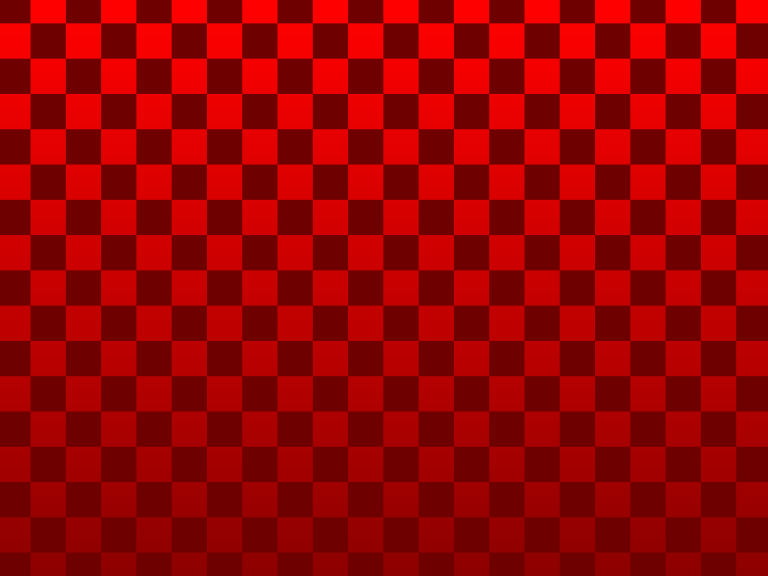
A Shadertoy shader for this pattern:

```glsl
// Red checkerboard: flat dark squares alternating with squares that fade from bright to deep red.

const float CELL = 0.06125;                   // square side, in canvas heights
const vec2 CENTRE_SHIFT = vec2(-0.0011, 0.0); // grid offset from the middle, in canvas heights
const vec2 GRID_PHASE = vec2(0.0, 0.5);       // column edge and row middle meet at the centre
const float EDGE_PIXELS = 1.0;                // width of the smoothed edge

const vec3 DARK_RED = vec3(0.435, 0.0, 0.0);
const vec3 FADE_BOTTOM = vec3(0.553, 0.0, 0.0);
const vec3 FADE_TOP = vec3(1.008, 0.0, 0.0);

// Smoothed square wave of period 2: +1 on even cells, -1 on odd cells
vec2 squareWave(vec2 p, float edgeWidth) {
    vec2 wave = 0.5 - abs(mod(p + 0.5, 2.0) - 1.0);
    // Shift by half a cell so the wave crosses zero on whole numbers
    wave = 0.5 - abs(mod(p - 0.5, 2.0) - 1.0);
    return clamp(-wave * -2.0 / edgeWidth, -1.0, 1.0);
}

// 1 on light squares, 0 on dark ones
float checker(vec2 p, float edgeWidth) {
    vec2 wave = squareWave(p, edgeWidth);
    return 0.5 + 0.5 * wave.x * wave.y;
}

void mainImage(out vec4 fragColor, in vec2 fragCoord) {
    // Grid coordinates, one unit per square
    vec2 fromCentre = (fragCoord - 0.5 * iResolution.xy) / iResolution.y;
    vec2 grid = (fromCentre - CENTRE_SHIFT) / CELL + GRID_PHASE;
    float edgeWidth = EDGE_PIXELS / (iResolution.y * CELL);

    // Vertical fade shared by all light squares
    vec3 lightRed = mix(FADE_BOTTOM, FADE_TOP, fragCoord.y / iResolution.y);

    vec3 colour = mix(DARK_RED, lightRed, checker(grid, edgeWidth));
    fragColor = vec4(min(colour, 1.0), 1.0);
}
```
